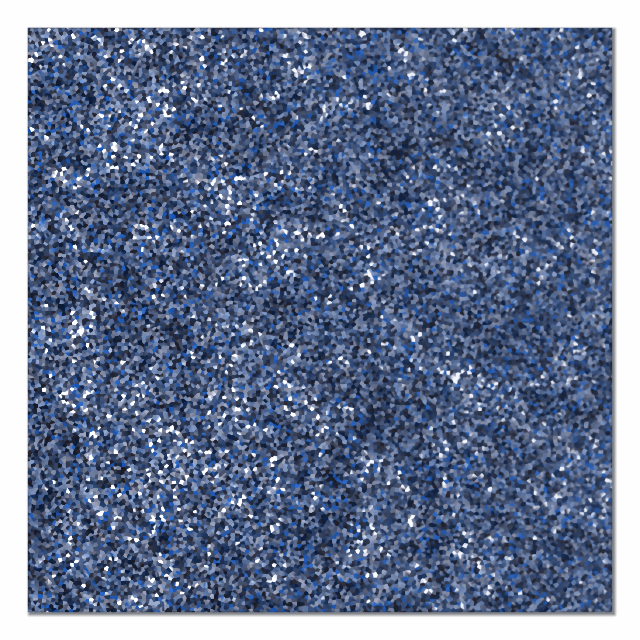
Reproduce this texture procedurally as a three.js fragment shader.

```glsl
varying vec2 vUv;

#define GRAINS 185.0
#define PANEL_HALF 0.4565
#define EDGE_SOFT 0.0012
#define SHADOW_SOFT 0.006
#define MARGIN_WHITE vec3(0.995)
#define SHADOW_GRAY vec3(0.50, 0.51, 0.53)
#define DARK_GRAIN vec3(0.09, 0.13, 0.22)
#define BLUE_GRAIN vec3(0.25, 0.33, 0.485)
#define PALE_GRAIN vec3(0.57, 0.63, 0.76)
#define GLINT vec3(0.96, 0.97, 1.0)
#define VIVID_BLUE vec3(0.13, 0.37, 0.75)

vec3 hash3(vec2 p) {
  vec3 q = fract(p.xyx * vec3(0.1031, 0.1030, 0.0973));
  q += dot(q, q.yxz + 33.33);
  return fract((q.xxy + q.yzz) * q.zyx);
}

float valueNoise(vec2 p) {
  vec2 cell = floor(p);
  vec2 f = fract(p);
  f = f * f * (3.0 - 2.0 * f);
  float low = mix(hash3(cell).x, hash3(cell + vec2(1.0, 0.0)).x, f.x);
  float high = mix(hash3(cell + vec2(0.0, 1.0)).x, hash3(cell + vec2(1.0, 1.0)).x, f.x);
  return mix(low, high, f.y);
}

// Colour of one fleck: dark to blue to pale, with rare glints and vivid blues
vec3 grainColor(vec3 random, float lift) {
  float tone = clamp(random.x + lift, 0.0, 1.0);
  vec3 color = mix(DARK_GRAIN, BLUE_GRAIN, clamp(tone * 2.0, 0.0, 1.0));
  color = mix(color, PALE_GRAIN, clamp(tone * 2.0 - 1.0, 0.0, 1.0));
  color += (random.y - 0.5) * vec3(-0.09, 0.0, 0.11);
  color = mix(color, VIVID_BLUE, 0.8 * step(0.95, random.y));
  return mix(color, GLINT, smoothstep(0.93, 0.99, tone) * step(0.35, random.z));
}

// Scattered flecks blended by distance, crisper where focus is high
vec3 glitter(vec2 uv, float focus) {
  vec2 p = uv * GRAINS;
  vec2 cell = floor(p);
  float clumps = valueNoise(uv * 42.0) + valueNoise(uv * 19.0 + 7.0) - 1.0;
  float lift = 0.2 * clumps + 0.08 * (valueNoise(uv * 6.0 + 31.0) - 0.5);
  float falloff = mix(5.5, 12.0, focus);
  vec3 sum = vec3(0.0);
  float total = 0.0;
  for (int y = -1; y <= 1; y++) {
    for (int x = -1; x <= 1; x++) {
      vec2 id = cell + vec2(float(x), float(y));
      vec2 center = id + hash3(id + 251.0).xy;
      vec2 d = p - center;
      float weight = exp(-falloff * dot(d, d));
      sum += weight * grainColor(hash3(id), lift);
      total += weight;
    }
  }
  vec3 color = sum / total;
  return BLUE_GRAIN + (color - BLUE_GRAIN) * mix(0.95, 1.15, focus);
}

float boxDistance(vec2 p, float halfSize) {
  vec2 d = abs(p) - halfSize;
  return length(max(d, 0.0)) + min(max(d.x, d.y), 0.0);
}

void main() {
  vec2 centered = vUv - 0.5;
  float focus = 1.0 - smoothstep(0.05, 0.95, vUv.x + 0.2 * (vUv.y - 0.5));

  // White margin with a slim shadow to the lower right
  float shadowDistance = boxDistance(centered - vec2(0.003, -0.003), PANEL_HALF);
  float shadow = 1.0 - smoothstep(-0.002, SHADOW_SOFT, shadowDistance);
  vec3 color = mix(MARGIN_WHITE, SHADOW_GRAY, shadow);

  // Glitter panel with a faintly darkened rim
  float edge = boxDistance(centered, PANEL_HALF);
  vec3 panel = glitter(vUv, focus);
  panel *= 1.0 - 0.15 * smoothstep(-0.004, 0.0, edge);
  color = mix(color, panel, 1.0 - smoothstep(-EDGE_SOFT, EDGE_SOFT, edge));

  gl_FragColor = vec4(clamp(color, 0.0, 1.0), 1.0);
}
```
